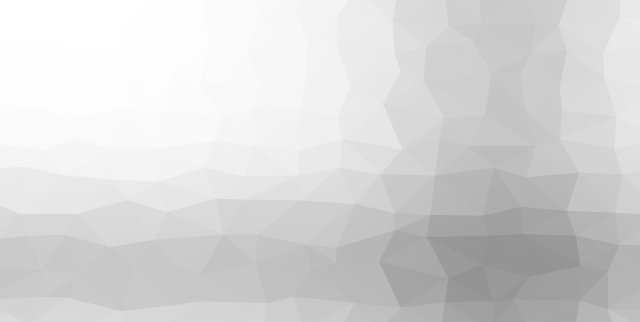
Give the GLSL for this background, as a WebGL 2 fragment shader.

```glsl
#version 300 es
// Pale low-poly mesh: white at upper left, sinking to grey along a valley and a low band.
precision highp float;

#define CELL vec2(0.0703, 0.0984)   // mesh cell, as a share of the canvas
#define ORIGIN vec2(0.049, 0.062)   // one lattice node of the mesh
#define JITTER 0.29                 // node displacement, in cells
#define VALLEY vec3(0.788, 0.2, 0.19)  // x centre, width, depth
#define BAND vec3(0.158, 0.246, 0.2)   // y centre, width, depth
#define FACET_VARIATION 0.1         // tone change between facets

uniform vec2 u_resolution;
out vec4 fragColor;

float hash(vec2 p) {
    vec3 q = fract(vec3(p.xyx) * 0.1031);
    q += dot(q, q.yzx + 33.33);
    return fract((q.x + q.y) * q.z);
}

// Displaced lattice node in canvas units (0..1 on both axes)
vec2 node(vec2 id) {
    vec2 shift = vec2(hash(id + 41.3), hash(id + 97.7)) * 2.0 - 1.0;
    return ORIGIN + (id + JITTER * shift) * CELL;
}

float bell(float x, vec3 shape) {
    float t = (x - shape.x) / shape.y;
    return shape.z * exp(-t * t);
}

// Smooth darkness sampled by the facets
float darkness(vec2 p) {
    float haze = 0.02 * smoothstep(0.2, 0.45, p.x)
               + 0.015 * (1.0 - smoothstep(0.4, 1.0, p.y));
    return bell(p.x, VALLEY) + bell(p.y, BAND) + haze;
}

// Signed distance to the line a-b, positive on its left
float side(vec2 p, vec2 a, vec2 b) {
    vec2 e = b - a, d = p - a;
    return (e.x * d.y - e.y * d.x) / max(length(e), 1e-5);
}

// Adds one counter-clockwise facet: x = weighted tone, y = weight
void addFacet(inout vec2 sum, vec2 p, vec2 a, vec2 b, vec2 c, vec2 middle, float seed) {
    vec2 s = vec2(u_resolution.x / u_resolution.y, 1.0);
    float inside = min(side(p * s, a * s, b * s),
                   min(side(p * s, b * s, c * s), side(p * s, c * s, a * s)));
    float cover = clamp(inside * u_resolution.y + 0.5, 0.0, 1.0);
    vec2 facetCentre = (a + b + c) / 3.0;
    float dark = darkness(0.5 * middle + 0.35 * facetCentre + 0.15 * p);
    dark += (seed - 0.5) * (0.003 + FACET_VARIATION * dark);
    sum += cover * vec2(1.0 - dark, 1.0);
}

void main() {
    vec2 p = gl_FragCoord.xy / u_resolution;
    vec2 base = floor((p - ORIGIN) / CELL);
    vec2 sum = vec2(0.0);

    // Each cell splits into two facets along its shorter diagonal
    for (int j = -1; j <= 1; j++) {
        for (int i = -1; i <= 1; i++) {
            vec2 id = base + vec2(i, j);
            vec2 a = node(id), b = node(id + vec2(1, 0));
            vec2 c = node(id + vec2(1, 1)), d = node(id + vec2(0, 1));
            vec2 middle = ORIGIN + (id + 0.5) * CELL;
            float seedA = hash(id + 13.1), seedB = hash(id + 71.9);
            if (length((c - a) / CELL) < length((d - b) / CELL)) {
                addFacet(sum, p, a, b, c, middle, seedA);
                addFacet(sum, p, a, c, d, middle, seedB);
            } else {
                addFacet(sum, p, a, b, d, middle, seedA);
                addFacet(sum, p, b, c, d, middle, seedB);
            }
        }
    }

    float tone = sum.y > 0.001 ? sum.x / sum.y : 1.0 - darkness(p);
    fragColor = vec4(vec3(clamp(tone, 0.0, 1.0)), 1.0);
}
```
